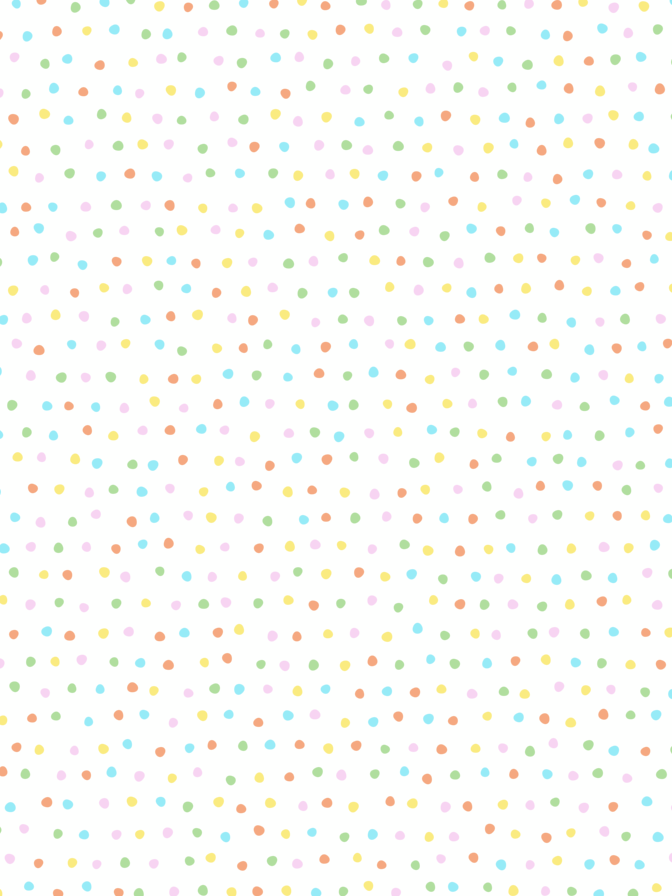
Reproduce this pattern procedurally as a Shadertoy shader.

```glsl
vec2 hash2(vec2 p) {
    vec3 q = fract(p.xyx * vec3(0.1031, 0.1030, 0.0973));
    q += dot(q, q.yzx + 33.33);
    return fract((q.xx + q.yz) * q.zy);
}

// Pastel confetti colours
vec3 dotColor(int index) {
    vec3 palette[5] = vec3[5](
        vec3(0.96, 0.66, 0.50),   // apricot
        vec3(0.69, 0.87, 0.62),   // mint green
        vec3(0.98, 0.92, 0.50),   // lemon
        vec3(0.59, 0.92, 0.97),   // sky blue
        vec3(0.97, 0.83, 0.95));  // pink
    return palette[index];
}

// Hand-dabbed disc: a circle with a slightly wobbly rim
float dabDistance(vec2 p, float radius, float phase) {
    float angle = atan(p.y, p.x);
    float wobble = 0.045 * sin(2.0 * angle + phase) + 0.04 * sin(3.0 * angle - 2.0 * phase);
    return length(p) - radius * (1.0 + wobble);
}

void mainImage(out vec4 fragColor, in vec2 fragCoord) {
    // Brick grid: every second row is shifted by half a cell
    float columns = 23.5;
    vec2 p = fragCoord / iResolution.x * columns + vec2(0.5, 0.3);
    float row = floor(p.y);
    p.x += 0.5 * mod(row, 2.0);
    vec2 cell = floor(p);

    // Jittered dot; its reach stays inside the cell
    vec2 place = hash2(cell + 7.0);
    vec2 traits = hash2(cell + 61.0);
    vec2 center = 0.5 + 0.32 * (place - 0.5);
    float radius = mix(0.158, 0.184, traits.x);
    float d = dabDistance(fract(p) - center, radius, 6.2832 * traits.y);

    // Side by side dots always step to another colour
    float rowShift = floor(5.0 * hash2(vec2(row, 19.0)).x);
    float step01 = floor(2.0 * hash2(cell + 113.0).y);
    int index = int(mod(2.0 * cell.x + rowShift + step01, 5.0));

    float soft = max(0.6 * columns / iResolution.x, 0.03);
    float cover = 1.0 - smoothstep(-soft, soft, d);
    fragColor = vec4(mix(vec3(0.995, 1.0, 0.995), dotColor(index), cover), 1.0);
}
```
